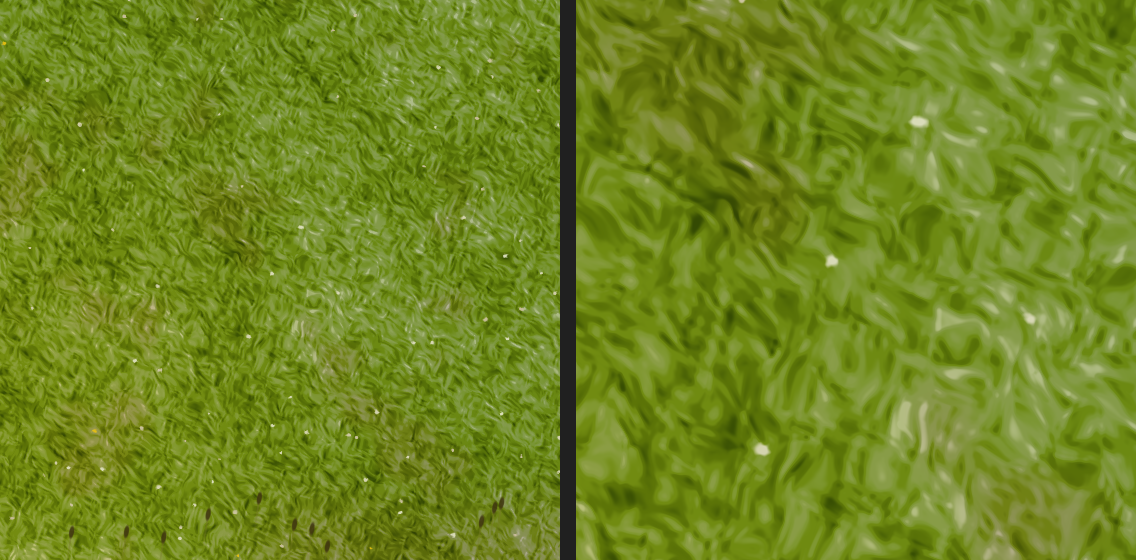
Left, the full canvas; right, a detail of the centre.
Reproduce this texture procedurally as a WebGL 1 fragment shader.

```glsl
precision highp float;
// Sunlit meadow: short leaning grass with clover flowers and a few dark seed heads.
uniform vec2 u_resolution;

#define BLADE_SIZE vec2(0.019, 0.0058)  // length and width of broad blades
#define FINE_SIZE vec2(0.012, 0.0038)   // length and width of fine blades
#define LEAN 2.2                        // main blade angle in radians
#define CONTRAST 0.98
#define PATCHINESS 0.40
#define GLINT_CELL 0.022
#define FLOWER_CELL 0.055
#define FLOWER_SHARE 0.20
#define FLOWER_RADIUS 0.0046
#define SEED_HEADS 11

float hash(vec2 p) {
  vec3 q = fract(vec3(p.xyx) * 0.1031);
  q += dot(q, q.yzx + 33.33);
  return fract((q.x + q.y) * q.z);
}

vec2 hash2(vec2 p) {
  return vec2(hash(p + 17.3), hash(p + 71.9));
}

// Value noise with zero mean and about unit deviation.
float noise(vec2 p) {
  vec2 i = floor(p), f = fract(p);
  f = f * f * (3.0 - 2.0 * f);
  float low = mix(hash(i), hash(i + vec2(1.0, 0.0)), f.x);
  float high = mix(hash(i + vec2(0.0, 1.0)), hash(i + 1.0), f.x);
  return (mix(low, high, f.y) - 0.5) / 0.215;
}

float patches(vec2 p) {
  return 0.75 * noise(p) + 0.5 * noise(p * 2.1 + 31.0) + 0.35 * noise(p * 4.3 + 57.0);
}

// Noise drawn out along one direction.
float strokes(vec2 p, float angle, vec2 size) {
  vec2 along = vec2(cos(angle), sin(angle));
  vec2 q = vec2(dot(p, along), dot(p, vec2(-along.y, along.x)));
  return noise(q / size + 200.0 + angle * 40.0);
}

// Interwoven blades: each neighbourhood favours one of three directions.
float grass(vec2 p, vec2 size) {
  float upright = 1.0 - smoothstep(0.05, 0.28, p.y);
  float turn = noise(p * 32.0 + 80.0);
  float left = mix(strokes(p, LEAN, size), strokes(p, LEAN + 0.4, size), smoothstep(-0.5, 0.5, turn));
  float right = strokes(p, 1.25, size);
  float cross = smoothstep(0.3, 1.0, noise(p * 41.0 + 140.0) + 0.7 * upright);
  return mix(left, right, cross);
}

float segment(vec2 p, vec2 halfway) {
  float t = clamp(dot(p, halfway) / dot(halfway, halfway), -1.0, 1.0);
  return length(p - halfway * t);
}

// Scattered single blades, lit or shaded.
float glints(vec2 p) {
  vec2 cell = floor(p / GLINT_CELL);
  float sum = 0.0;
  for (int y = -1; y <= 1; y++) {
    for (int x = -1; x <= 1; x++) {
      vec2 id = cell + vec2(float(x), float(y));
      vec2 rnd = hash2(id);
      float angle = LEAN + (hash(id + 5.0) - 0.6) * 1.8;
      vec2 halfway = (0.004 + 0.005 * rnd.x) * vec2(cos(angle), sin(angle));
      float d = segment(p - (id + rnd) * GLINT_CELL, halfway);
      float light = hash(id + 41.0) > 0.42 ? 1.3 : -1.2;
      sum += light * rnd.y * (1.0 - smoothstep(0.0004, 0.0030, d));
    }
  }
  return sum;
}

// Tone in deviations from the mean, from shaded gaps to pale tips.
vec3 grassColor(float z) {
  vec3 c = mix(vec3(0.20, 0.29, 0.01), vec3(0.35, 0.45, 0.03), smoothstep(-3.2, -1.2, z));
  c = mix(c, vec3(0.43, 0.54, 0.07), smoothstep(-1.2, -0.3, z));
  c = mix(c, vec3(0.49, 0.59, 0.20), smoothstep(-0.1, 0.75, z));
  c = mix(c, vec3(0.53, 0.61, 0.28), smoothstep(0.75, 1.5, z));
  return mix(c, vec3(0.70, 0.74, 0.51), smoothstep(1.6, 2.9, z));
}

vec3 addFlowers(vec3 color, vec2 p) {
  vec2 cell = floor(p / FLOWER_CELL);
  for (int y = -1; y <= 1; y++) {
    for (int x = -1; x <= 1; x++) {
      vec2 id = cell + vec2(float(x), float(y));
      vec2 offset = p - (id + hash2(id + 9.0)) * FLOWER_CELL;
      float pick = hash(id + 23.0);
      float share = FLOWER_SHARE * mix(1.5, 0.6, smoothstep(0.3, 0.8, p.y));
      float r = FLOWER_RADIUS * (0.6 + 0.6 * hash(id + 61.0));
      float d = length(offset * vec2(1.0, 1.2)) + 0.0008 * noise(p * 350.0);
      float bloom = step(pick, share) * (1.0 - smoothstep(0.35 * r, 1.15 * r, d));
      vec3 petal = mix(vec3(0.80, 0.74, 0.62), vec3(0.90, 0.91, 0.80), hash(id + 37.0));
      petal = mix(petal, vec3(0.92, 0.76, 0.06), step(pick, 0.014));
      color = mix(color, petal, 0.9 * bloom);
    }
  }
  return color;
}

vec3 addSeedHeads(vec3 color, vec2 p) {
  for (int i = 0; i < SEED_HEADS; i++) {
    vec2 rnd = hash2(vec2(float(i) * 3.7, 4.0));
    vec2 top = vec2(mix(0.12, 0.92, rnd.x), 0.02 + 0.15 * rnd.y * (0.4 + 0.6 * rnd.x));
    vec2 q = p - top;
    q.x -= 0.15 * q.y;
    float stem = (1.0 - smoothstep(0.0006, 0.0026, abs(q.x))) * step(q.y, 0.0) * smoothstep(-0.08, -0.01, q.y);
    float head = 1.0 - smoothstep(0.6, 1.2, length(q / vec2(0.0048, 0.012)));
    color = mix(color, vec3(0.46, 0.47, 0.16), 0.45 * stem);
    color = mix(color, vec3(0.24, 0.20, 0.06), 0.85 * head);
  }
  return color;
}

void main() {
  vec2 p = gl_FragCoord.xy / min(u_resolution.x, u_resolution.y);
  vec2 bent = p + 0.0022 * vec2(noise(p * 45.0), noise(p * 45.0 + 90.0));

  // Blade texture over broad light and shade
  float blades = 0.72 * grass(bent, BLADE_SIZE) + 0.58 * grass(bent + 3.0, FINE_SIZE);
  float tone = CONTRAST * (blades + 0.8 * glints(bent)) + PATCHINESS * patches(p * 7.0 + 12.0);
  vec3 color = grassColor(tone);

  // Dry patches, a warm lower left and straw along the bottom
  float dry = smoothstep(0.6, 2.0, patches(p * 5.0 + 44.0));
  float straw = (1.0 - smoothstep(0.0, 0.2, p.y)) * smoothstep(0.3, 0.6, p.x);
  float warm = smoothstep(0.9, 0.1, length(p - vec2(0.0, 0.2)));
  color *= mix(vec3(1.0), vec3(1.04, 0.92, 1.15), max(0.8 * dry, 0.9 * straw));
  color *= mix(vec3(0.97, 0.99, 1.05), vec3(1.06, 1.02, 0.90), warm);

  color = addFlowers(color, p);
  gl_FragColor = vec4(addSeedHeads(color, p), 1.0);
}
```
